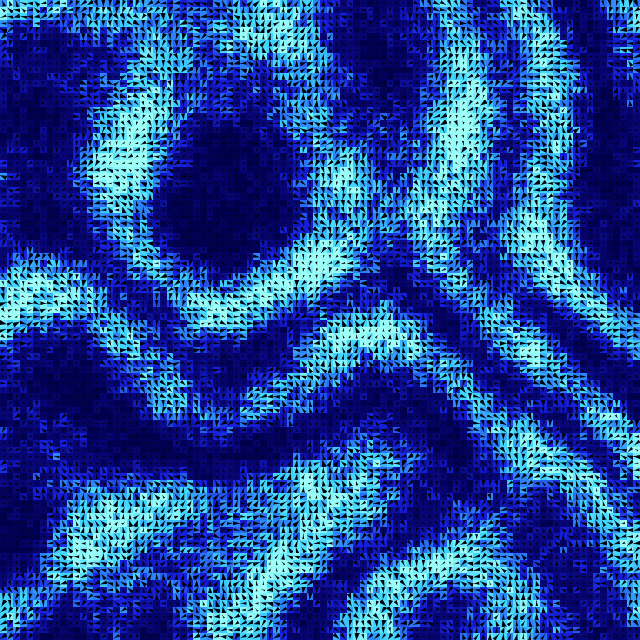
A WebGL 2 fragment shader for this texture:

```glsl
#version 300 es
precision highp float;
// Mosaic of blue cells in drifting bright bands, each holding a dark wedge that follows a flow.

uniform vec2 u_resolution;
out vec4 fragColor;

float hash(vec2 p) {
    vec3 h = fract(p.xyx * 0.1031);
    h += dot(h, h.yzx + 33.33);
    return fract((h.x + h.y) * h.z);
}

float cornerSlope(vec2 corner, vec2 offset) {
    float turn = 6.2832 * hash(corner + 57.0);
    return dot(vec2(cos(turn), sin(turn)), offset);
}

// Gradient noise centred on zero
float noise(vec2 p) {
    vec2 i = floor(p), f = fract(p);
    vec2 s = f * f * f * (f * (f * 6.0 - 15.0) + 10.0);
    vec2 e = vec2(1.0, 0.0);
    float low = mix(cornerSlope(i, f), cornerSlope(i + e.xy, f - e.xy), s.x);
    float high = mix(cornerSlope(i + e.yx, f - e.yx), cornerSlope(i + e.xx, f - e.xx), s.x);
    return mix(low, high, s.y);
}

// Winding diagonal bands with cloudy detail
float bands(vec2 p) {
    float phase = dot(p, vec2(1.3, 2.3)) + 2.2 * noise(p * 2.4 + 11.0);
    return sin(6.2832 * phase) + 2.0 * noise(p * 4.5 + 31.0) + 0.9 * noise(p * 13.0 + 71.0);
}

vec3 palette(float v) {
    vec3 c = mix(vec3(0.0, 0.0, 0.30), vec3(0.03, 0.02, 0.46), smoothstep(0.0, 0.16, v));
    c = mix(c, vec3(0.09, 0.12, 0.86), smoothstep(0.16, 0.46, v));
    c = mix(c, vec3(0.18, 0.52, 0.98), smoothstep(0.48, 0.70, v));
    c = mix(c, vec3(0.26, 0.84, 0.99), smoothstep(0.70, 0.86, v));
    return mix(c, vec3(0.62, 1.0, 0.97), smoothstep(0.87, 0.98, v));
}

// Signed distance to a wedge pointing along +x
float wedge(vec2 q, float len, float halfWidth) {
    float slope = halfWidth / len;
    float side = (abs(q.y) - slope * (0.5 * len - q.x)) / sqrt(1.0 + slope * slope);
    return max(side, -q.x - 0.5 * len);
}

void main() {
    float cells = 96.0;
    vec2 grid = gl_FragCoord.xy / u_resolution.y * cells;
    vec2 cell = floor(grid);
    vec2 centre = (cell + 0.5) / cells;
    float pixel = cells / u_resolution.y;

    // Cell brightness, spread evenly over 0 to 1
    float jitter = hash(cell + 3.0) + hash(cell + 141.0) - 1.0;
    float level = 1.0 / (1.0 + exp(-1.9 * (bands(centre) + 0.95 * jitter)));
    vec3 colour = palette(level);

    // Wedge direction and size
    float angle = 3.7 + 7.0 * noise(centre * 3.2 + 91.0) + 1.5 * (hash(cell + 217.0) - 0.5);
    vec2 along = vec2(cos(angle), sin(angle));
    vec2 local = fract(grid) - 0.5;
    local = vec2(dot(local, along), dot(local, vec2(-along.y, along.x)));
    float size = mix(0.42, 1.0, smoothstep(0.08, 0.5, level));
    size *= 1.0 - 0.55 * smoothstep(0.92, 0.98, level);
    size *= mix(0.85, 1.15, hash(cell + 331.0));
    float halfWidth = size * mix(0.2, 0.36, hash(cell + 409.0));

    float ink = 1.0 - smoothstep(-0.6 * pixel, 0.6 * pixel, wedge(local, size, halfWidth));
    fragColor = vec4(mix(colour, vec3(0.0, 0.01, 0.05), ink), 1.0);
}
```
